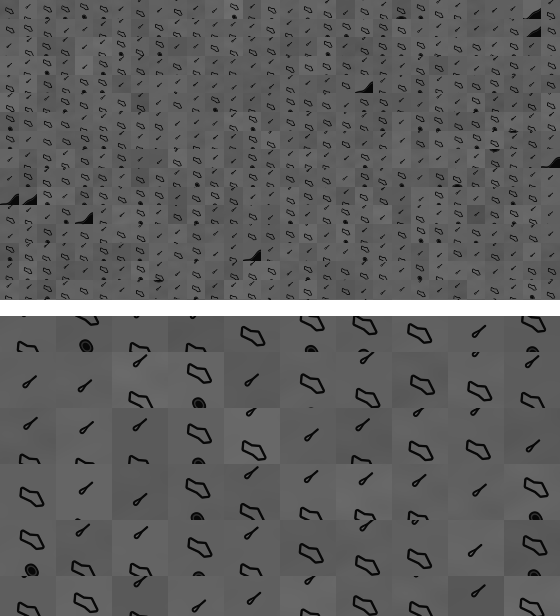
Top, the full canvas; bottom, a detail of the centre.
Reproduce this pattern procedurally as a Shadertoy shader.

```glsl
#define COLUMNS 30.0
#define TILE_GRAY 0.374
#define TILE_SPREAD 0.043
#define MOTTLE 0.007
#define INK 0.03
#define LINE_HALF 0.021
#define STROKE_DROP 0.73
#define DOT_DROP 0.56
#define DOT_RADIUS 0.12
#define SPILL_CHANCE 0.016
#define CAP_CHANCE 0.012

float hash(vec2 p, float seed) {
    vec3 q = fract(vec3(p.xyx + seed * 7.31) * vec3(0.1031, 0.1030, 0.0973));
    q += dot(q, q.yzx + 33.33);
    return fract((q.x + q.y) * q.z);
}

// Signed distance to the bent, sock-like flag with rounded corners
float flagDistance(vec2 p) {
    vec2 v[7] = vec2[7](vec2(-0.16, 0.13), vec2(-0.04, 0.06), vec2(0.09, 0.05),
                        vec2(0.18, -0.13), vec2(0.09, -0.14), vec2(0.0, -0.06),
                        vec2(-0.17, 0.02));
    float d = dot(p - v[0], p - v[0]);
    float side = 1.0;
    for (int i = 0, j = 6; i < 7; j = i, i++) {
        vec2 edge = v[j] - v[i];
        vec2 w = p - v[i];
        vec2 b = w - edge * clamp(dot(w, edge) / dot(edge, edge), 0.0, 1.0);
        d = min(d, dot(b, b));
        bvec3 c = bvec3(p.y >= v[i].y, p.y < v[j].y, edge.x * w.y > edge.y * w.x);
        if (all(c) || all(not(c))) side = -side;
    }
    return side * sqrt(d) - 0.028;
}

// Slanted stroke, thick at its lower left end
float strokeDistance(vec2 p) {
    vec2 a = vec2(-0.09, -0.08);
    vec2 axis = vec2(0.19, 0.165);
    float t = clamp(dot(p - a, axis) / dot(axis, axis), 0.0, 1.0);
    return length(p - a - axis * t) - mix(0.047, 0.018, smoothstep(0.0, 0.6, t));
}

// Coverage of the region where d is negative
float fill(float d, float px) {
    return 1.0 - smoothstep(-0.6 * px, 0.6 * px, d);
}

float outline(float d, float px) {
    return fill(abs(d) - LINE_HALF, px);
}

// Solid ink with a pale contour just inside its rim
float rimmed(float d, float rim, float px) {
    return fill(d, px) * (1.0 - 0.45 * fill(abs(d + rim) - 0.012, px));
}

void mainImage(out vec4 fragColor, in vec2 fragCoord) {
    float px = COLUMNS / iResolution.x;
    vec2 grid = vec2(fragCoord.x, iResolution.y - fragCoord.y) * px;
    vec2 id = floor(grid);
    vec2 f = fract(grid);
    f.y = 1.0 - f.y;

    // Tile tone with faint soft mottling
    float tone = TILE_GRAY + TILE_SPREAD * (hash(id, 1.0) + hash(id, 2.0) - 1.0);
    tone += 0.03 * (step(0.98, hash(id, 3.0)) - step(0.97, hash(id, 4.0)));
    float phase = 6.283 * hash(id, 5.0);
    float waves = sin(f.x * 5.0 + 2.0 * sin(f.y * 4.0 + phase))
                + sin(f.y * 7.0 - f.x * 3.0 + phase);
    tone += MOTTLE * waves * hash(id, 6.0);

    // Stack of stroke, flag and dot, slid vertically and clipped by the tile
    float slide = 0.33 + 1.06 * hash(id, 7.0);
    vec2 p = f - vec2(0.53 + 0.09 * (hash(id, 8.0) - 0.5), slide);
    float ink = fill(abs(strokeDistance(p) + 0.016) - 0.018, px);
    p.y += STROKE_DROP;
    ink = max(ink, outline(flagDistance(p), px));
    p.y += DOT_DROP;
    float dotD = length(p * vec2(1.0, 0.92) + vec2(0.02 * sin(p.y * 15.0), 0.0)) - DOT_RADIUS;
    ink = max(ink, rimmed(dotD, 0.045, px));

    // Rare spill climbing to the right, with a contour inside its edge
    float spill = step(hash(id, 9.0), SPILL_CHANCE);
    float crest = 0.05 + 0.6 * smoothstep(0.1, 1.15, f.x) + 0.05 * sin(f.x * 9.0 + phase);
    ink = mix(ink, rimmed((f.y - crest) * 0.8, 0.07, px), spill);

    // Rare flat cap cut by the top or bottom of a tile
    float cap = step(hash(id, 10.0), CAP_CHANCE);
    float capY = step(0.5, hash(id, 11.0));
    float capD = (length((f - vec2(0.5, capY)) * vec2(0.5, 1.0)) - 0.13) * 1.2;
    ink = max(ink, cap * rimmed(capD, 0.04, px));

    fragColor = vec4(vec3(mix(tone, INK, ink)), 1.0);
}
```
